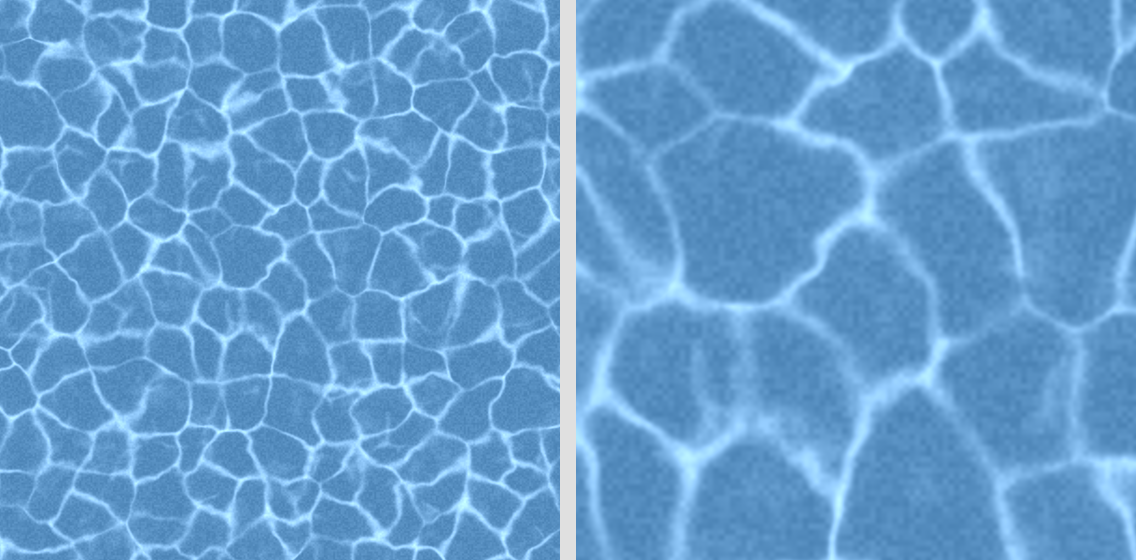
Left: the whole. Right: its middle third, enlarged.
This texture is drawn by a Shadertoy shader. Its source:

```glsl
// Sunlit pool water: a net of pale caustic lines over soft, grainy blue.

const vec3 DEEP_BLUE = vec3(0.327, 0.547, 0.742);
const float CELLS = 12.2;        // net cells across the canvas
const float GHOST_CELLS = 10.0;  // cells of the faint second net
const float GRAIN_CELLS = 300.0; // grain specks across the canvas

vec2 hash22(vec2 p) {
    uvec2 q = uvec2(ivec2(p) + 4096) * uvec2(1597334673u, 3812015801u);
    uint n = (q.x ^ q.y) * 1597334673u;
    n = (n ^ (n >> 15)) * 2246822519u;
    n ^= n >> 13;
    return vec2(n & 65535u, n >> 16) / 65535.0;
}

// Two independent channels of smooth value noise, 0 to 1
vec2 noise2(vec2 p) {
    vec2 cell = floor(p), f = fract(p);
    f = f * f * (3.0 - 2.0 * f);
    vec2 low = mix(hash22(cell), hash22(cell + vec2(1, 0)), f.x);
    vec2 high = mix(hash22(cell + vec2(0, 1)), hash22(cell + vec2(1, 1)), f.x);
    return mix(low, high, f.y);
}

vec2 fbm2(vec2 p) {
    return 0.6 * noise2(p) + 0.27 * noise2(p * 2.1 + 17.0)
         + 0.13 * noise2(p * 4.3 + 41.0);
}

// How much farther the second and third nearest seeds are than the first
vec2 seedGaps(vec2 p, float jitter) {
    vec2 cell = floor(p);
    vec3 nearest = vec3(9.0);
    for (int y = -2; y <= 2; y++)
    for (int x = -2; x <= 2; x++) {
        vec2 id = cell + vec2(x, y);
        vec2 seed = id + 0.5 + jitter * (hash22(id) - 0.5);
        float d = distance(p, seed);
        if (d < nearest.x) nearest = vec3(d, nearest.xy);
        else if (d < nearest.y) nearest = vec3(nearest.x, d, nearest.y);
        else nearest.z = min(nearest.z, d);
    }
    return nearest.yz - nearest.x;
}

// Bell-shaped line profile; overlapping lines add up into bright knots
float netLines(vec2 gaps, float width) {
    vec2 g = gaps / width;
    return exp(-g.x * g.x) + 0.9 * exp(-g.y * g.y);
}

float netHalo(vec2 gaps, float width) {
    return exp(-gaps.x / width) + 0.6 * exp(-gaps.y / width);
}

vec2 warp(vec2 p, float amount) {
    return p + amount * (noise2(p * 1.3 + 7.0) - 0.5)
             + 0.2 * amount * (noise2(p * 5.0 + 23.0) - 0.5);
}

void mainImage(out vec4 fragColor, in vec2 fragCoord) {
    vec2 uv = fragCoord / iResolution.y;

    // Main net, fading and swelling along its lines
    vec2 p = uv * CELLS + 3.0;
    vec2 gaps = seedGaps(warp(p, 0.5), 0.86);
    vec2 vary = noise2(p * 1.9 + 61.0);
    float strength = mix(0.3, 1.2, smoothstep(0.1, 0.75, vary.x));
    float width = mix(0.075, 0.13, vary.y);
    float light = 0.68 * strength * netLines(gaps, width);

    // Soft glow, patchy around the lines
    vec2 cloud = fbm2(p * 1.2 + 90.0);
    light += 0.19 * smoothstep(0.3, 0.8, cloud.x) * netHalo(gaps, 0.16);

    // Faint second net, seen only in places
    vec2 q = uv * GHOST_CELLS + 50.0;
    vec2 ghostGaps = seedGaps(warp(q, 0.6), 0.9);
    float ghostMask = smoothstep(0.5, 0.75, cloud.y);
    light += 0.25 * ghostMask * netLines(ghostGaps, 0.11);

    // Pale wisps drifting inside the cells
    light += 0.12 * smoothstep(0.58, 0.85, fbm2(p * 2.0 + 130.0).x);

    // Speckle the light, compress its highlights, then add fine grain
    light *= 0.75 + 0.5 * noise2(uv * 110.0 + 5.0).x;
    float glow = 0.49 * (1.0 - exp(-light));
    float grain = noise2(uv * GRAIN_CELLS).x - 0.5;
    vec3 color = DEEP_BLUE + glow + 0.075 * grain;
    fragColor = vec4(clamp(color, 0.0, 1.0), 1.0);
}
```
